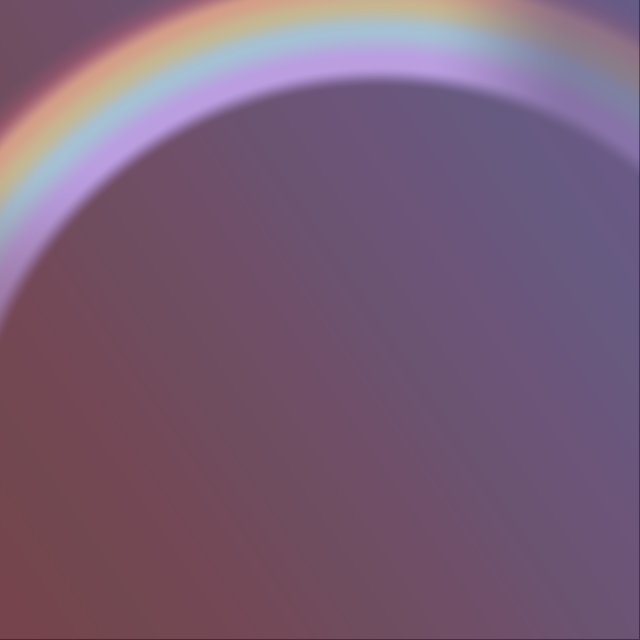
A WebGL 1 fragment shader for this background:

```glsl
precision highp float;
// Soft pastel rainbow arc over a diagonal gradient from wine red to dusk violet.
uniform vec2 u_resolution;

// Dusk gradient, running from the lower left to the upper right
vec3 duskGradient(vec2 uv) {
  float along = dot(uv, vec2(0.83, 0.56));
  vec3 wine = vec3(0.458, 0.270, 0.295);
  vec3 violet = vec3(0.405, 0.355, 0.525);
  vec3 color = mix(wine, violet, smoothstep(-0.05, 1.35, along));
  float ripple = cos(6.2832 * (along - 0.635) / 0.3);
  return color + 0.005 * ripple * vec3(1.0, -0.8, 0.0);
}

// Spectrum across the arc, from the inner radius outward
vec3 arcSpectrum(float radius) {
  vec3 color = vec3(0.73, 0.62, 0.88);
  color = mix(color, vec3(0.65, 0.755, 0.83), smoothstep(0.680, 0.727, radius));
  color = mix(color, vec3(0.77, 0.72, 0.57), smoothstep(0.727, 0.767, radius));
  color = mix(color, vec3(0.83, 0.62, 0.53), smoothstep(0.760, 0.798, radius));
  return mix(color, vec3(0.68, 0.36, 0.45), smoothstep(0.795, 0.835, radius));
}

void main() {
  vec2 uv = gl_FragCoord.xy / u_resolution;
  float radius = length(uv - vec2(0.594, 0.2266));

  // Arc opacity: crisp inside, feathered outside, faded toward both ends
  float arc = smoothstep(0.636, 0.670, radius);
  arc *= 1.0 - smoothstep(0.795, 0.862, radius);
  arc *= mix(1.0, 0.37, smoothstep(0.66, 0.90, uv.x));
  arc *= mix(0.55, 1.0, smoothstep(0.48, 0.76, uv.y));

  vec3 color = mix(duskGradient(uv), arcSpectrum(radius), arc);

  // Thin shaded border on the right and bottom
  float border = min(1.0 - uv.x, uv.y);
  color *= mix(0.6, 1.0, smoothstep(0.0005, 0.0025, border));

  gl_FragColor = vec4(color, 1.0);
}
```
